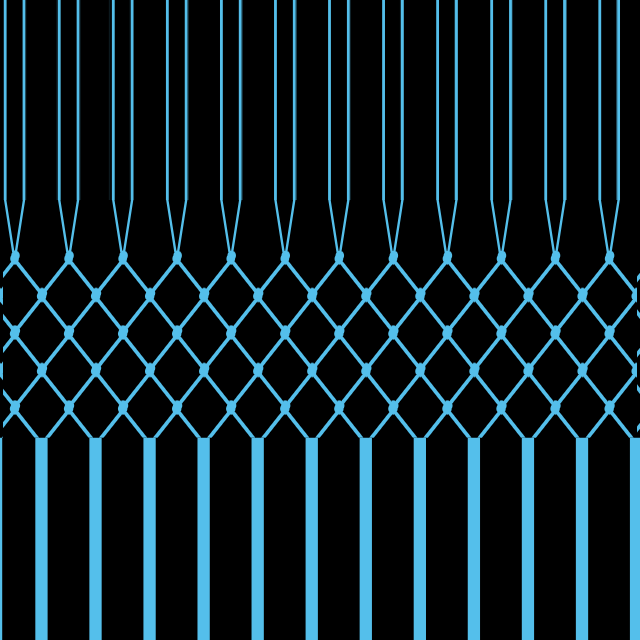
Write a three.js fragment shader that draws this pattern.

```glsl
#define CORD_COLOR vec3(0.33, 0.75, 0.92)
#define PITCH 0.08446
#define FIRST_KNOT vec2(0.0234, 0.5977)
#define ROW_STEP 0.0586
#define LAST_ROW 4.0
#define BEND_Y 0.6875
#define BAR_TOP 0.316
#define BAR_HALF 0.0096
#define NET_HALF 0.0029
#define STRAND_HALF 0.0022
#define STRAND_GAP 0.0147
#define SEAM 0.004

varying vec2 vUv;

float hash(float n) {
  return fract(sin(n * 12.9898) * 43758.5453);
}

float fill(float d, float px) {
  return clamp(0.5 - d / px, 0.0, 1.0);
}

// Signed offset from the nearest column, shifted by a share of the pitch
float columnOffset(float x, float shift) {
  float t = (x - FIRST_KNOT.x) / PITCH - shift;
  return (fract(t + 0.5) - 0.5) * PITCH;
}

float ellipse(vec2 p, vec2 r) {
  return (length(p / r) - 1.0) * min(r.x, r.y);
}

// Paired strands, straight above the bend and converging below it
float strands(vec2 p, float px) {
  float column = floor((p.x - FIRST_KNOT.x) / PITCH + 0.5);
  float x = columnOffset(p.x, 0.0) + 0.0006;
  float rise = clamp((p.y - FIRST_KNOT.y - 0.005) / (BEND_Y - FIRST_KNOT.y - 0.005), 0.0, 1.0);
  float spread = mix(0.0015, STRAND_GAP, rise);
  float halfWidth = p.y > BEND_Y ? STRAND_HALF : STRAND_HALF * 0.85;
  float ink = fill(abs(abs(x) - spread) - halfWidth, px);

  // Uneven dim fringes and a fading trace beside the straight strands
  float side = hash(column + 3.0) < 0.6 ? 1.0 : -1.0;
  float fringe = fill(abs(x - spread - side * 0.0025) - 0.0013, px);
  float trace = fill(abs(x + spread + 0.0029 * column) - 0.0012, px);
  trace *= 0.5 * exp2(-column) * step(0.5, column) * step(column, 2.5);
  float dim = max(fringe * (0.15 + 0.4 * hash(column)), trace);
  ink = max(ink, dim * step(BEND_Y, p.y));
  return ink * step(FIRST_KNOT.y, p.y);
}

// Diagonal cords, slightly slack below each knot
float net(vec2 p, float px) {
  float depth = FIRST_KNOT.y - p.y;
  float row = clamp(floor(depth / ROW_STEP), 0.0, LAST_ROW);
  float u = abs(columnOffset(p.x, 0.5 * mod(row, 2.0)));
  float v = depth - row * ROW_STEP;
  float d = abs(v - 0.004 - 1.265 * u) / length(vec2(1.0, 1.265));
  return fill(d - NET_HALF, px) * step(0.0, depth) * fill(BAR_TOP - p.y, px);
}

// Oval knots with a small lump on either shoulder
float knots(vec2 p, float px) {
  float depth = FIRST_KNOT.y - p.y;
  float row = clamp(floor(depth / ROW_STEP + 0.5), 0.0, LAST_ROW);
  vec2 q = vec2(columnOffset(p.x, 0.5 * mod(row, 2.0)), row * ROW_STEP - depth);
  float width = row < 0.5 ? 0.0062 : 0.0068;
  float d = ellipse(q, vec2(width, 0.0112));
  d = min(d, ellipse(q - vec2(0.0012, 0.003), vec2(width, 0.0075)));
  d = min(d, ellipse(q + vec2(0.0012, 0.002), vec2(width, 0.0075)));
  return fill(d, px);
}

float bars(vec2 p, float px) {
  float d = abs(columnOffset(p.x, 0.49)) - BAR_HALF;
  return fill(max(d, p.y - BAR_TOP), px);
}

void main() {
  float px = fwidth(vUv.x);
  vec2 p = vUv;

  // The outer slivers trade places across the side seam
  if (vUv.x < SEAM) p.x += 1.0 - SEAM;
  else if (vUv.x > 1.0 - SEAM) p.x -= 1.0 - SEAM;
  vec2 barPoint = vec2(vUv.x < SEAM ? vUv.x + 1.0 : vUv.x, vUv.y);

  float ink = max(strands(p, px), net(p, px));
  ink = max(ink, max(knots(p, px), bars(barPoint, px)));
  gl_FragColor = vec4(CORD_COLOR * ink, 1.0);
}
```
